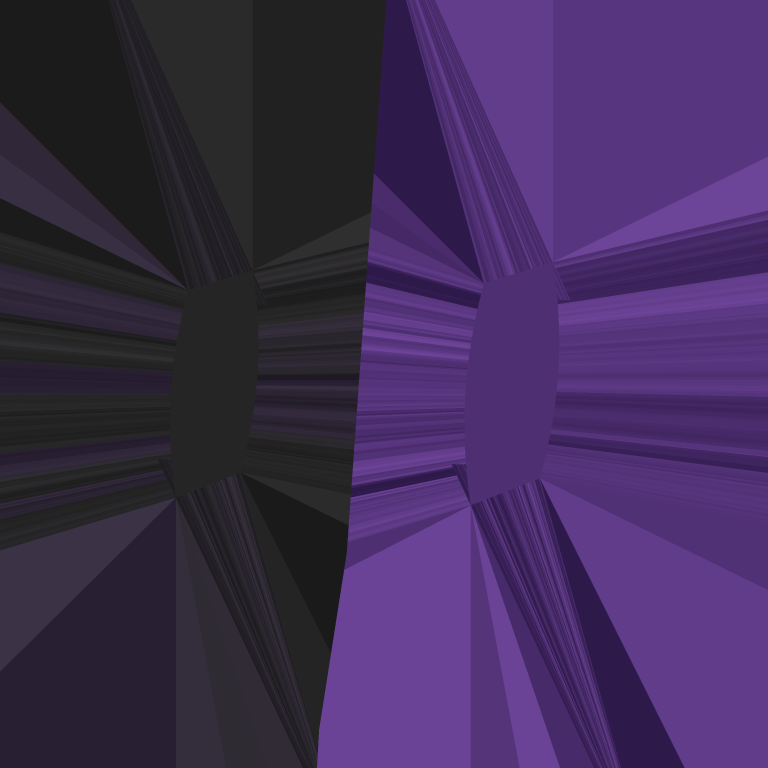
A three.js fragment shader for this background:

```glsl
#define SAMPLES 3
#define RIGHT_SCALE 1.07
#define BULGE 0.0145
#define COARSE_STRIPES 15.0
#define MEDIUM_STRIPES 47.0
#define FINE_STRIPES 120.0
#define LEFT_CENTER vec2(0.279, 0.502)
#define RIGHT_CENTER vec2(0.6665, 0.5025)

varying vec2 vUv;

// Corners of the core, relative to its center
const vec2 TOP_LEFT = vec2(-0.034, 0.120);
const vec2 TOP_RIGHT = vec2(0.050, 0.146);
const vec2 LOW_RIGHT = vec2(0.034, -0.117);
const vec2 LOW_LEFT = vec2(-0.050, -0.150);

float hash(float n) { return fract(sin(n * 91.73 + 4.1) * 4375.85); }

float band(float s, float lo, float hi) { return step(lo, s) * step(s, hi); }

// A tone holds purple lightness, grey lightness and violet tint
vec3 paint(vec3 tone, bool purpleCell) {
  if (purpleCell) return mix(vec3(0.18, 0.10, 0.29), vec3(0.425, 0.265, 0.595), tone.x);
  vec3 grey = mix(vec3(0.10), vec3(0.19), tone.y);
  vec3 violet = mix(vec3(0.13, 0.10, 0.17), vec3(0.24, 0.20, 0.28), tone.y);
  return mix(grey, violet, tone.z);
}

// Position across a fan of rays: x points outward, y runs along the edge
float fan(vec2 q, vec2 start, vec2 end, float slopeA, float slopeB) {
  float s = 0.5;
  for (int i = 0; i < 5; i++) {
    float d = q.x - mix(start.x, end.x, clamp(s, 0.0, 1.0));
    s = (q.y - start.y - slopeA * d) / (end.y - start.y + (slopeB - slopeA) * d);
  }
  return s;
}

vec3 stripes(float s, float seed, vec3 base, float contrast) {
  float w = s + 0.015 * sin(s * 23.0 + seed);
  float coarse = hash(floor(w * COARSE_STRIPES) + seed);
  float medium = hash(floor(w * MEDIUM_STRIPES) + seed * 3.0);
  float fine = hash(floor(w * FINE_STRIPES) + seed * 7.0);
  float change = (0.7 * coarse + 0.8 * medium + 0.5 * fine - 1.0) * contrast;
  float tint = clamp(base.z + 0.6 * (medium - 0.6), 0.0, 1.0);
  return vec3(clamp(base.xy + change, 0.0, 1.0), tint);
}

bool insideCore(vec2 p) {
  float r = clamp((TOP_RIGHT.y - p.y) / (TOP_RIGHT.y - LOW_RIGHT.y), 0.0, 1.0);
  float l = clamp((TOP_LEFT.y - p.y) / (TOP_LEFT.y - LOW_LEFT.y), 0.0, 1.0);
  float right = mix(TOP_RIGHT.x, LOW_RIGHT.x, r) + BULGE * 4.0 * r * (1.0 - r);
  float left = mix(TOP_LEFT.x, LOW_LEFT.x, l) - BULGE * 4.0 * l * (1.0 - l);
  float top = TOP_LEFT.y + 0.31 * (p.x - TOP_LEFT.x);
  float low = LOW_LEFT.y + 0.39 * (p.x - LOW_LEFT.x);
  return p.x > left && p.x < right && p.y > low && p.y < top;
}

// Flat wedges that spread from the corners
vec3 upperWedge(vec2 p, float topFan) {
  if (topFan < 0.0) {
    vec2 v = (p - TOP_LEFT) * vec2(-1.0, 1.0);
    if (v.y > v.x) return vec3(0.0, 0.05, 0.0);
    if (v.y > 0.72 * v.x) return vec3(0.45, 0.6, 0.8);
    if (v.y > 0.49 * v.x) return vec3(0.36, 0.85, 1.0);
    return vec3(0.62, 0.05, 0.0);
  }
  vec2 v = p - TOP_RIGHT;
  if (v.x < 0.0) return vec3(0.84, 0.7, 0.0);
  if (v.y > 0.49 * v.x) return vec3(0.68, 0.34, 0.0);
  return vec3(1.0, 0.92, 0.0);
}

vec3 lowerWedge(vec2 p, float lowFan, bool purpleCell) {
  if (lowFan > 1.0) {
    vec2 v = (p - LOW_RIGHT) * vec2(1.0, -1.0);
    if (v.x < 0.5 * v.y) return vec3(0.0, 0.45, 0.0);
    if (v.y > 0.49 * v.x) return vec3(0.82, 0.02, 0.0);
    return vec3(0.55, 0.75, 0.0);
  }
  vec2 v = (p - LOW_LEFT) * vec2(1.0, -1.0);
  if (v.x < 0.0) {
    float split = purpleCell ? 0.51 : 0.99;
    return v.y > -split * v.x ? vec3(0.98, 0.23, 1.0) : vec3(0.52, 0.95, 0.95);
  }
  if (v.x < 0.186 * v.y) return vec3(0.62, 0.8, 0.7);
  if (v.x < 0.34 * v.y) return vec3(0.98, 0.72, 0.4);
  return vec3(0.4, 0.7, 0.55);
}

vec3 cell(vec2 p, bool purpleCell) {
  if (insideCore(p)) return paint(vec3(0.51, 0.5, 0.0), purpleCell);
  float top = fan(p.yx, TOP_LEFT.yx, TOP_RIGHT.yx, -0.275, -0.45);
  float low = fan(vec2(-p.y, p.x), vec2(-LOW_LEFT.y, LOW_LEFT.x),
                  vec2(-LOW_RIGHT.y, LOW_RIGHT.x), 0.47, 0.28);
  float right = fan(vec2(p.x, -p.y), vec2(TOP_RIGHT.x, -TOP_RIGHT.y),
                    vec2(LOW_RIGHT.x, -LOW_RIGHT.y), -0.24, 0.2);
  float left = fan(-p, -TOP_LEFT, -LOW_LEFT, -0.31, 0.3);
  vec3 tone = p.y > 0.0 ? upperWedge(p, top) : lowerWedge(p, low, purpleCell);

  // Narrow rays fill the space between the wedges
  if (p.y > 0.1 && band(top, 0.0, 1.0) > 0.5) {
    tone = stripes(top, 3.0, vec3(0.6, 0.4, 0.4), 0.5);
  } else if (p.y < -0.1 && band(low, 0.0, 1.0) > 0.5) {
    tone = stripes(low, 11.0, vec3(0.4, 0.45, 0.45), 0.7);
  } else if (p.x > 0.0 && band(right, 0.0, 1.0) > 0.5) {
    float light = 0.62 - 0.37 * band(right, 0.03, 0.2) + 0.25 * band(right, 0.2, 0.3)
                - 0.22 * band(right, 0.6, 0.77) - 0.4 * band(right, 0.79, 0.84);
    float grey = 0.5 - 0.25 * band(right, 0.1, 0.2) - 0.4 * band(right, 0.52, 0.57);
    float tint = 0.5 * band(right, 0.28, 0.52) + 0.9 * band(right, 0.52, 0.78);
    tone = stripes(right, 23.0, vec3(light, grey, tint), purpleCell ? 0.22 : 0.5);
  } else if (p.x < 0.0 && band(left, 0.0, 1.0) > 0.5) {
    float light = 0.6 - 0.55 * band(left, 0.05, 0.12) + 0.3 * band(left, 0.22, 0.3)
                - 0.45 * band(left, 0.81, 0.85) + 0.2 * band(left, 0.85, 1.0);
    float grey = 0.5 - 0.3 * band(left, 0.4, 0.5) - 0.25 * band(left, 0.69, 0.77);
    float tint = band(left, 0.1, 0.25) + band(left, 0.4, 0.5)
               + band(left, 0.69, 0.77) + band(left, 0.85, 0.9);
    tone = stripes(left, 37.0, vec3(light, grey, tint), 0.5);
  }
  return paint(tone, purpleCell);
}

vec3 scene(vec2 uv) {
  float seam = 0.503 - 0.0715 * (1.0 - uv.y) - 0.085 * max(0.28 - uv.y, 0.0)
             + 0.1 * max(0.05 - uv.y, 0.0);
  if (uv.x > seam) return cell((uv - RIGHT_CENTER) / RIGHT_SCALE, true);
  return cell(uv - LEFT_CENTER, false);
}

void main() {
  // Average a grid of samples to smooth every edge
  vec2 pixel = fwidth(vUv);
  vec3 sum = vec3(0.0);
  for (int i = 0; i < SAMPLES * SAMPLES; i++) {
    vec2 grid = vec2(mod(float(i), float(SAMPLES)), floor(float(i) / float(SAMPLES)));
    sum += scene(vUv + pixel * ((grid + 0.5) / float(SAMPLES) - 0.5));
  }
  gl_FragColor = vec4(sum / float(SAMPLES * SAMPLES), 1.0);
}
```
